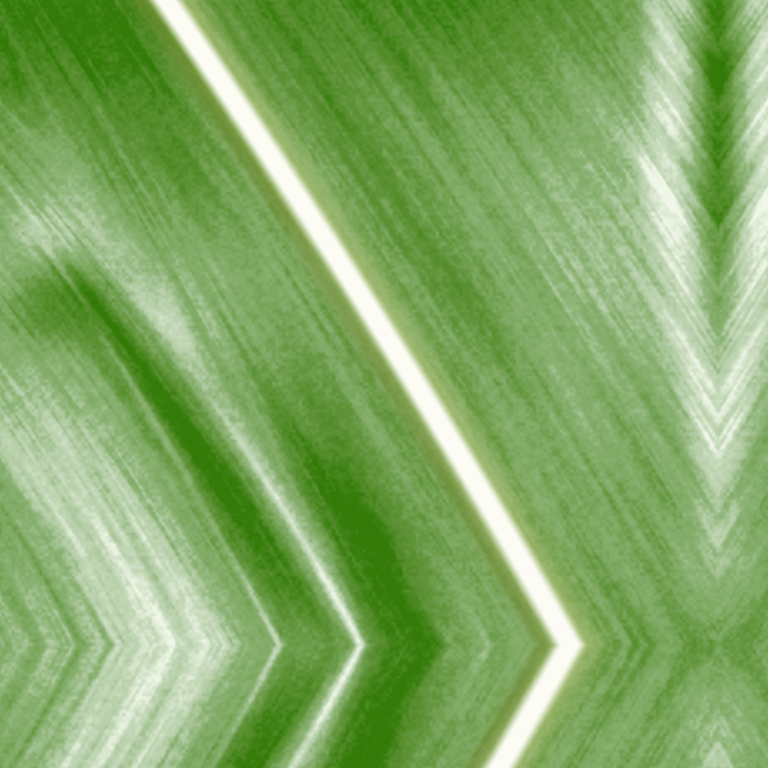
Reproduce this pattern procedurally as a WebGL 2 fragment shader.

```glsl
#version 300 es
precision highp float;
uniform vec2 u_resolution;
out vec4 fragColor;

const vec2 FOLD = vec2(0.935, 0.16);

float hash(vec2 p) {
  return fract(sin(dot(p, vec2(127.1, 311.7))) * 43758.5453);
}

float noise(vec2 p) {
  vec2 i = floor(p), f = fract(p);
  f = f * f * (3.0 - 2.0 * f);
  return mix(mix(hash(i), hash(i + vec2(1, 0)), f.x),
             mix(hash(i + vec2(0, 1)), hash(i + vec2(1, 1)), f.x), f.y);
}

float band(float x, float center, float width) {
  float d = (x - center) / width;
  return exp(-d * d);
}

float blob(vec2 p, vec2 center, vec2 radius) {
  vec2 d = (p - center) / radius;
  return exp(-dot(d, d));
}

// Fibres stretched along the veins, summed over finer octaves
float fibres(vec2 q) {
  float sum = 0.0, amp = 0.5;
  vec2 freq = vec2(55.0, 3.0);
  for (int i = 0; i < 3; i++) {
    sum += amp * (noise(q * freq + float(i) * 17.0) - 0.5);
    freq *= vec2(1.9, 2.2);
    amp *= 0.85;
  }
  return sum;
}

vec3 leafColor(float tone) {
  vec3 c = mix(vec3(0.20, 0.48, 0.03), vec3(0.35, 0.56, 0.19), smoothstep(0.0, 0.25, tone));
  c = mix(c, vec3(0.52, 0.68, 0.42), smoothstep(0.2, 0.52, tone));
  c = mix(c, vec3(0.73, 0.82, 0.68), smoothstep(0.48, 0.76, tone));
  return mix(c, vec3(0.94, 0.97, 0.91), smoothstep(0.72, 1.05, tone));
}

// Left half: pale ridge, dark furrows and the bright diamond
float leftTone(vec2 p, float ridge) {
  float h = p.y;
  float low = 1.0 - smoothstep(0.15, 0.42, h);
  float top = smoothstep(0.66, 0.46, h);
  float tone = 0.42;
  tone -= 0.40 * band(ridge, 0.07 + 0.12 * h, 0.055) * low;
  tone -= 0.36 * band(ridge, -0.055, 0.042) * smoothstep(0.56, 0.44, h) * smoothstep(-0.1, 0.16, h);
  tone += 0.34 * band(ridge, 0.03 * h, 0.009 + 0.085 * h) * smoothstep(0.72, 0.42, h);
  tone += 0.22 * band(ridge, 0.002, 0.006) * smoothstep(0.4, 0.2, h);
  tone += 0.20 * band(ridge, -0.105 + 0.16 * h * h, 0.006) * top;
  tone += 0.42 * band(ridge, -0.26, 0.065) * smoothstep(0.48, 0.22, h);
  tone += 0.15 * band(ridge, -0.19, 0.05) * top;
  tone += 0.28 * blob(p, vec2(0.05, 0.53), vec2(0.06, 0.05));
  tone += 0.10 * blob(p, vec2(0.25, 0.46), vec2(0.10, 0.12));
  tone -= 0.24 * blob(p, vec2(0.05, 0.43), vec2(0.06, 0.05));
  tone -= 0.34 * blob(p, vec2(0.05, 0.82), vec2(0.24, 0.13));
  tone -= 0.12 * blob(p, vec2(0.22, 0.70), vec2(0.12, 0.16));
  return tone + 0.12 * blob(p, vec2(0.04, 0.0), vec2(0.12, 0.08));
}

// Right half: dark crown, soft haze and the pale mirrored V
float rightTone(vec2 p, float side) {
  float h = p.y, gap = FOLD.x - p.x;
  float tone = 0.42;
  tone -= 0.36 * blob(p, vec2(0.56, 0.90), vec2(0.25, 0.17));
  tone -= 0.13 * band(side, 0.11, 0.05) * smoothstep(0.1, 0.5, h);
  tone += 0.17 * blob(p, vec2(0.79, 0.53), vec2(0.11, 0.22));
  float arm = 0.065 * smoothstep(0.2, 0.6, h);
  tone += 0.40 * band(gap, arm, 0.036) * smoothstep(0.06, 0.30, h);
  tone -= 0.38 * band(gap, 0.0, 0.024) * smoothstep(0.33, 0.68, h);
  tone += 0.16 * blob(vec2(gap, h), vec2(0.0, 0.11), vec2(0.05, 0.06));
  return tone - 0.07 * blob(vec2(gap, h), vec2(0.0), vec2(0.10, 0.04));
}

void main() {
  vec2 uv = gl_FragCoord.xy / u_resolution;

  // Mirror across both creases; p.y is height above the lower crease
  vec2 p = vec2(FOLD.x - abs(uv.x - FOLD.x), abs(uv.y - FOLD.y));
  float h = p.y;
  float side = p.x - (0.742 - 0.565 * h - 0.073 * h * h);
  float ridge = p.x - (0.469 - 0.53 * h - 0.26 * h * h);

  // Broad tones, then veins and grain
  float tone = mix(leftTone(p, ridge), rightTone(p, side), smoothstep(-0.02, 0.02, side));
  float flow = mix(ridge, side, smoothstep(-0.3, -0.1, side));
  float contrast = mix(0.30, 0.52, smoothstep(0.5, 0.8, tone));
  tone += contrast * fibres(vec2(flow, h));
  tone += 0.11 * (noise(uv * 230.0) - 0.5) + 0.07 * (noise(uv * 110.0 + 9.0) - 0.5);
  vec3 color = leafColor(tone);

  // Midrib: olive fringe, warm glow and white core
  color = mix(color, vec3(0.40, 0.50, 0.16), 0.55 * band(side, -0.033, 0.013));
  color = mix(color, vec3(0.70, 0.76, 0.46), 0.65 * band(side, 0.008, 0.036));
  float core = 1.0 - smoothstep(0.009, 0.027, abs(side));
  color = mix(color, vec3(0.99, 0.99, 0.96), core);

  fragColor = vec4(clamp(color, 0.0, 1.0), 1.0);
}
```
